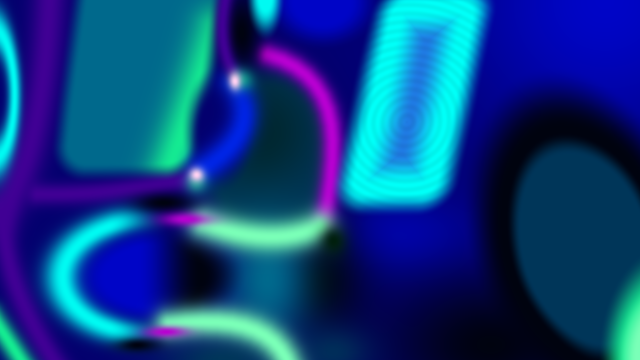
Give the GLSL for this background, as a WebGL 2 fragment shader.

```glsl
#version 300 es
precision highp float;
// Draws a soft neon flow of blue, teal, cyan and magenta pools with glowing rims.

#define WARP 0.014
#define WARP_SCALE 4.0
#define EDGE 0.028
#define RIPPLE 0.025
#define RIPPLE_FREQ 260.0
#define CURVE_STEPS 12

uniform vec2 u_resolution;
out vec4 fragColor;

const vec3 BLACK = vec3(0.0, 0.01, 0.06);
const vec3 NAVY = vec3(0.01, 0.0, 0.43);
const vec3 BLUE = vec3(0.0, 0.02, 0.78);
const vec3 AZURE = vec3(0.12, 0.47, 0.87);
const vec3 PETROL = vec3(0.0, 0.21, 0.35);
const vec3 TEAL = vec3(0.0, 0.41, 0.55);
const vec3 CYAN = vec3(0.0, 0.98, 0.95);
const vec3 GREEN = vec3(0.08, 0.92, 0.57);
const vec3 MINT = vec3(0.48, 1.0, 0.72);
const vec3 PURPLE = vec3(0.25, 0.0, 0.58);
const vec3 MAGENTA = vec3(0.72, 0.0, 0.82);
const vec3 SPARK = vec3(1.0, 0.82, 0.95);

float hash(vec2 p) { return fract(sin(dot(p, vec2(127.1, 311.7))) * 43758.5453); }

float noise(vec2 p) {
    vec2 i = floor(p), f = fract(p);
    f = f * f * (3.0 - 2.0 * f);
    return mix(mix(hash(i), hash(i + vec2(1, 0)), f.x),
               mix(hash(i + vec2(0, 1)), hash(i + vec2(1, 1)), f.x), f.y);
}

// Masks from distances: filled area and glowing line
float fill(float d, float soft) { return 1.0 - smoothstep(-soft, soft, d); }
float glow(float d, float width) { return exp(-d * d / (width * width)); }

float oval(vec2 p, vec2 c, vec2 r) { return (length((p - c) / r) - 1.0) * min(r.x, r.y); }
float spot(vec2 p, vec2 c, vec2 r) { return glow(length((p - c) / r), 1.0); }

// Rounded box leaning sideways
float panel(vec2 p, vec2 c, vec2 size, float lean, float radius) {
    vec2 q = p - c;
    q.x -= lean * q.y;
    q = abs(q) - size + radius;
    return length(max(q, 0.0)) + min(max(q.x, q.y), 0.0) - radius;
}

// Distance to a quadratic curve, taken as short segments
float curve(vec2 p, vec2 a, vec2 b, vec2 c) {
    float d = 10.0;
    vec2 from = a;
    for (int i = 1; i <= CURVE_STEPS; i++) {
        float t = float(i) / float(CURVE_STEPS);
        vec2 to = mix(mix(a, b, t), mix(b, c, t), t), s = to - from;
        float h = clamp(dot(p - from, s) / dot(s, s), 0.0, 1.0);
        d = min(d, length(p - from - s * h));
        from = to;
    }
    return d;
}

void main() {
    vec2 p = gl_FragCoord.xy / u_resolution.y;
    p.x += 0.5 * (16.0 / 9.0 - u_resolution.x / u_resolution.y);
    p += WARP * (vec2(noise(p * WARP_SCALE), noise(p * WARP_SCALE + 17.0)) - 0.5);

    // Blue ground
    vec3 col = mix(NAVY, BLUE, spot(p, vec2(1.68, 1.0), vec2(0.42, 0.4)));
    col = mix(col, BLUE, 0.7 * spot(p, vec2(1.11, 0.34), vec2(0.22, 0.12)));
    col = mix(col, BLACK, spot(p, vec2(1.36, 0.04), vec2(0.28, 0.18)));
    col = mix(col, BLACK, spot(p, vec2(0.89, 0.22), vec2(0.13, 0.15)));

    // Tilted petrol egg with a dark rim, and the corner glow
    vec2 q = mat2(0.956, 0.293, 0.293, -0.956) * (p - vec2(1.63, 0.305));
    float egg = oval(q, vec2(0.0), vec2(0.187, 0.3));
    col = mix(col, BLACK, 1.0 - smoothstep(0.03, 0.14, egg));
    col = mix(col, PETROL, fill(egg, 0.02));
    float corner = oval(p, vec2(1.84, 0.0), vec2(0.14, 0.25));
    col = mix(col, mix(GREEN, MINT, fill(corner + 0.04, 0.03)), fill(corner, 0.04));

    // Purple veins on the left
    col = mix(col, PURPLE, glow(curve(p, vec2(0.14, 1.02), vec2(0.12, 0.6), vec2(0.0, 0.4)), 0.05));
    col = mix(col, PURPLE, glow(curve(p, vec2(0.1, 0.46), vec2(0.3, 0.46), vec2(0.54, 0.5)), 0.03));
    col = mix(col, PURPLE, glow(curve(p, vec2(0.0, 0.42), vec2(0.01, 0.2), vec2(0.16, -0.02)), 0.035));
    col = mix(col, CYAN, glow(oval(p, vec2(-0.02, 0.74), vec2(0.055, 0.18)), 0.018));
    col = mix(col, GREEN, glow(curve(p, vec2(-0.03, 0.13), vec2(0.02, 0.05), vec2(0.08, -0.04)), 0.03));

    // Teal panel with a green flank
    float flank = curve(p, vec2(0.61, 0.92), vec2(0.55, 0.72), vec2(0.46, 0.48));
    vec3 wall = mix(TEAL, GREEN, glow(flank, 0.065));
    col = mix(col, wall, fill(panel(p, vec2(0.39, 0.81), vec2(0.195, 0.29), 0.14, 0.08), EDGE));

    // Dark dome, blue crescent and magenta arc
    vec3 dome = mix(PETROL, vec3(0.0, 0.15, 0.18), spot(p, vec2(0.72, 0.63), vec2(0.16, 0.17)));
    col = mix(col, dome, fill(oval(p, vec2(0.75, 0.56), vec2(0.18, 0.25)), 0.04));
    col = mix(col, NAVY, fill(oval(p, vec2(0.61, 0.64), vec2(0.075, 0.13)), 0.03));
    col = mix(col, vec3(0.0, 0.14, 0.9), glow(curve(p, vec2(0.65, 0.77), vec2(0.73, 0.64), vec2(0.57, 0.53)), 0.04));
    float arc = curve(p, vec2(0.74, 0.85), vec2(1.0, 0.78), vec2(0.9, 0.38));
    col = mix(col, NAVY, glow(curve(p, vec2(0.76, 0.88), vec2(1.04, 0.78), vec2(0.95, 0.38)), 0.05));
    col = mix(col, MAGENTA, glow(arc, 0.03));

    // Cyan block, blue inside
    float block = panel(p, vec2(1.15, 0.73), vec2(0.145, 0.3), 0.2, 0.07);
    vec3 core = mix(CYAN, AZURE, fill(block + 0.1, 0.045));
    core *= 1.0 + RIPPLE * sin(RIPPLE_FREQ * length(p - vec2(1.13, 0.66)));
    col = mix(col, core, fill(block, 0.035));

    // Pools along the top
    col = mix(col, BLACK, spot(p, vec2(0.67, 0.91), vec2(0.05, 0.11)));
    col = mix(col, PURPLE, glow(curve(p, vec2(0.63, 1.02), vec2(0.6, 0.88), vec2(0.65, 0.79)), 0.02));
    col = mix(col, BLUE, fill(oval(p, vec2(0.89, 1.0), vec2(0.12, 0.1)), 0.04));
    col = mix(col, CYAN, fill(oval(p, vec2(0.735, 1.01), vec2(0.035, 0.08)), 0.02));

    // Lower teal pool, mint bands and cyan hook
    col = mix(col, TEAL, spot(p, vec2(0.74, 0.22), vec2(0.12, 0.18)));
    col = mix(col, PETROL, spot(p, vec2(0.62, 0.0), vec2(0.17, 0.07)) + 0.8 * spot(p, vec2(0.93, 0.02), vec2(0.1, 0.07)));
    float hook = oval(p, vec2(0.4, 0.235), vec2(0.225, 0.155));
    col = mix(col, CYAN, glow(hook, 0.036) * (1.0 - smoothstep(0.3, 0.48, p.x)));
    vec3 eye = mix(BLUE, BLACK, smoothstep(0.38, 0.56, p.x));
    col = mix(col, eye, fill(oval(p, vec2(0.43, 0.235), vec2(0.195, 0.115)), 0.035));
    col = mix(col, MINT, glow(curve(p, vec2(0.57, 0.38), vec2(0.75, 0.31), vec2(0.89, 0.37)), 0.045));
    col = mix(col, MINT, glow(curve(p, vec2(0.47, 0.1), vec2(0.77, 0.14), vec2(0.81, -0.05)), 0.042));
    col = mix(col, vec3(0.0, 0.12, 0.05), spot(p, vec2(0.93, 0.33), vec2(0.04, 0.045)));

    // Dark knots, magenta dabs and bright sparks
    col = mix(col, BLACK, spot(p, vec2(0.46, 0.435), vec2(0.08, 0.025)) + spot(p, vec2(0.38, 0.045), vec2(0.06, 0.02)));
    col = mix(col, MAGENTA, spot(p, vec2(0.52, 0.39), vec2(0.07, 0.018)) + spot(p, vec2(0.46, 0.08), vec2(0.06, 0.016)));
    col = mix(col, GREEN, 0.6 * (spot(p, vec2(0.67, 0.78), vec2(0.03)) + spot(p, vec2(0.55, 0.49), vec2(0.03))));
    col = mix(col, SPARK, spot(p, vec2(0.651, 0.775), vec2(0.016, 0.024)) + spot(p, vec2(0.552, 0.512), vec2(0.02, 0.02)));

    fragColor = vec4(clamp(col, 0.0, 1.0), 1.0);
}
```
